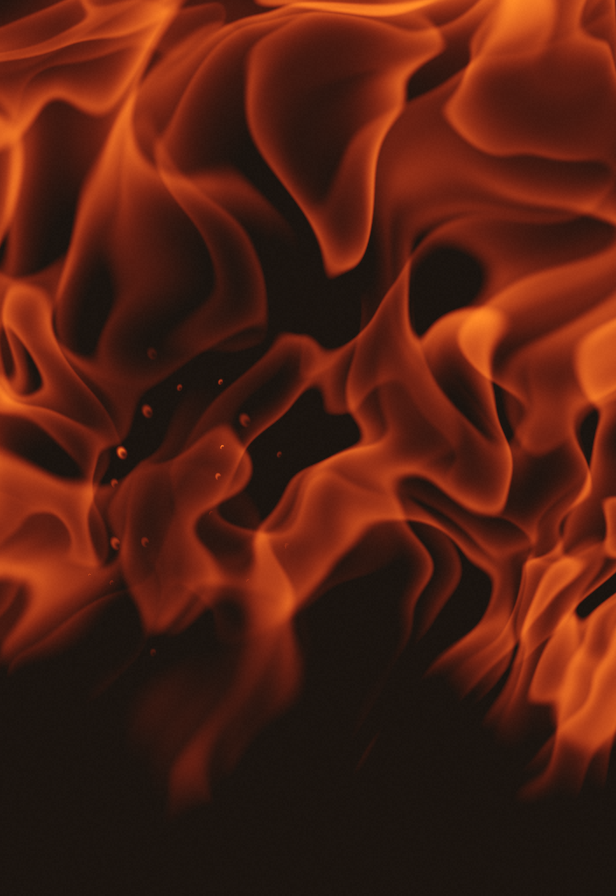
Write a Shadertoy shader that draws this texture.

```glsl
vec2 hash2(vec2 p) {
    vec3 h = fract(p.xyx * vec3(0.1031, 0.1030, 0.0973));
    h += dot(h, h.yzx + 33.33);
    return fract((h.xx + h.yz) * h.zy);
}

float cornerSlope(vec2 cell, vec2 offset) {
    float angle = 6.2832 * hash2(cell + 57.0).x;
    return dot(vec2(cos(angle), sin(angle)), offset);
}

// Gradient noise, roughly -0.7 to 0.7
float noise(vec2 p) {
    vec2 i = floor(p), f = fract(p), e = vec2(1.0, 0.0);
    vec2 u = f * f * f * (f * (f * 6.0 - 15.0) + 10.0);
    float low = mix(cornerSlope(i, f), cornerSlope(i + e, f - e), u.x);
    float high = mix(cornerSlope(i + e.yx, f - e.yx), cornerSlope(i + 1.0, f - 1.0), u.x);
    return mix(low, high, u.y);
}

// Bend the plane into curling folds, from broad to fine
vec2 curl(vec2 p) {
    float frequency = 3.0, amount = 0.13;
    for (int i = 0; i < 3; i++) {
        vec2 s = p * frequency + float(i) * 17.3;
        p += amount * vec2(noise(s), noise(s + 41.7));
        frequency *= 2.1;
        amount *= 0.38;
    }
    return p;
}

// Thin sheet of flame: a crisp bright rim fading slowly to one side
float sheet(vec2 p, float scale, float seed) {
    float n = noise(p * scale + seed);
    float rim = smoothstep(-0.05, 0.035, n) * exp(-7.0 * max(n, 0.0));
    float strength = smoothstep(-0.3, 0.4, noise(p * 3.2 + seed * 1.7));
    return rim * strength;
}

// Small drops with a lit rim, scattered in the dark hollow
float embers(vec2 p) {
    vec2 grid = p * 27.0, cell = floor(grid);
    vec2 h = hash2(cell + 9.0), k = hash2(cell + 83.0);
    vec2 d = grid - cell - mix(vec2(0.3), vec2(0.7), h);
    d.x += 0.5 * (k.y - 0.5) * d.y;
    float radius = mix(0.09, 0.24, k.y * k.y);
    float body = smoothstep(radius, radius * 0.35, length(d * vec2(1.0, 0.8)));
    float hollow = smoothstep(radius * 0.8, 0.0, length(d - radius * vec2(0.3, -0.35)));
    return step(0.7, k.x) * body * (1.0 - 0.75 * hollow) * (0.35 + 0.75 * h.x);
}

vec3 fireColor(float heat) {
    float h2 = heat * heat;
    return vec3(0.105 + 0.765 * heat,
                0.078 + 0.08 * heat + 0.23 * h2 * heat,
                0.06 + 0.07 * h2);
}

void mainImage(out vec4 fragColor, in vec2 fragCoord) {
    vec2 p = fragCoord / iResolution.y;

    // Strands lean right and lengthen towards the bottom
    vec2 flow = curl(p);
    flow.x -= (0.1 + 0.6 * p.x) * (p.y - 0.5);
    flow.y = flow.y * (0.38 + 0.3 * flow.y);

    // Overlapping sheets, with fine streaks inside them
    float flame = 0.0;
    for (int i = 0; i < 5; i++) {
        float k = float(i);
        vec2 drift = 0.05 * vec2(noise(p * 4.0 + k * 7.1), noise(p * 4.0 - k * 5.3));
        flame += sheet(flow + drift, 5.0 + 1.1 * k, 11.3 * k + 3.7);
    }
    flame *= 1.0 + 0.35 * noise(flow * vec2(34.0, 12.0));
    flame += 0.22 * smoothstep(-0.2, 0.5, noise(flow * 4.0 + 71.0)) * smoothstep(0.25, 0.8, p.y);

    // Ragged dark base, dark hollow and dim upper corners
    float ragged = p.y + 0.2 * noise(vec2(p.x * 8.0, p.y * 2.5) + 5.0);
    float glow = smoothstep(0.1, 0.37, ragged) * mix(0.85, 1.15, smoothstep(0.4, 0.75, p.y));
    vec2 toHollow = (p - vec2(0.2, 0.44)) / vec2(0.14, 0.17);
    float hollow = exp(-dot(toHollow, toHollow));
    glow *= 1.0 - 0.5 * hollow;
    glow *= 1.0 - 0.7 * smoothstep(0.22, 0.0, length(p - vec2(0.0, 1.0)));
    glow *= 1.0 - 0.4 * smoothstep(0.2, 0.0, length(p - vec2(0.58, 0.87)));
    glow *= 1.0 + 0.6 * noise(p * 3.5 + 23.0);

    float heat = 1.25 * (1.0 - exp(-1.4 * max(flame * glow - 0.07, 0.0)));
    heat = max(heat, embers(p) * smoothstep(0.25, 0.6, hollow));

    // Faint film grain
    float grain = hash2(floor(p * 512.0)).x - 0.5;
    fragColor = vec4(fireColor(heat) + 0.012 * grain, 1.0);
}
```
